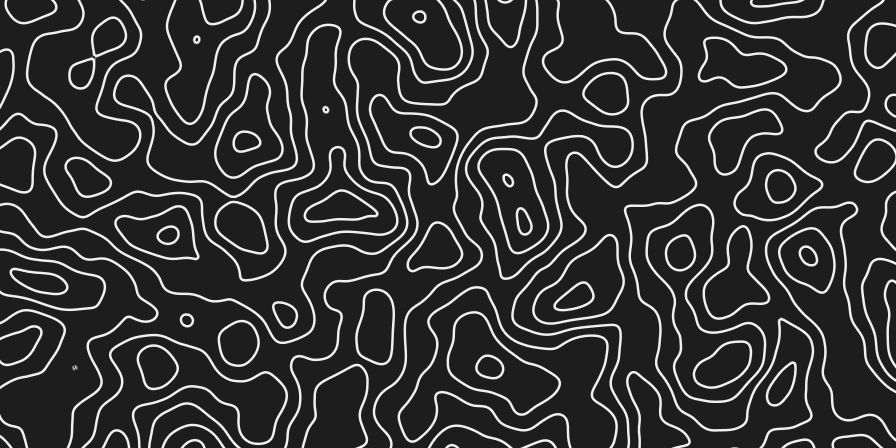
This pattern is drawn by a WebGL 2 fragment shader. Its source:

```glsl
#version 300 es
precision highp float;
// Topographic map: thin off-white contour lines over a charcoal ground.

uniform vec2 u_resolution;
out vec4 outColor;

const vec3 GROUND_COLOR = vec3(0.114);
const vec3 LINE_COLOR = vec3(0.94);
const float LINE_WIDTH = 0.0055;     // fraction of canvas height
const float HILLS_PER_HEIGHT = 4.8;
const float LEVEL_STEP = 0.2;        // height between contours
const float TAU = 6.2831853;

// Random angle for one lattice cell.
float hashAngle(ivec2 cell) {
  uvec2 q = uvec2(cell) * uvec2(1597334673u, 3812015801u);
  uint n = (q.x ^ q.y) * 1597334673u;
  n = (n ^ (n >> 15)) * 2246822519u;
  n ^= n >> 13;
  return TAU * float(n >> 8) / 16777216.0;
}

// Slope contribution of one lattice corner.
float cornerRamp(ivec2 cell, vec2 offset) {
  float angle = hashAngle(cell);
  return dot(vec2(cos(angle), sin(angle)), offset);
}

// Gradient noise with quintic fade.
float gradientNoise(vec2 p) {
  ivec2 cell = ivec2(floor(p));
  vec2 f = fract(p);
  vec2 fade = f * f * f * (f * (f * 6.0 - 15.0) + 10.0);
  float bottom = mix(cornerRamp(cell, f),
                     cornerRamp(cell + ivec2(1, 0), f - vec2(1, 0)), fade.x);
  float top = mix(cornerRamp(cell + ivec2(0, 1), f - vec2(0, 1)),
                  cornerRamp(cell + ivec2(1, 1), f - vec2(1, 1)), fade.x);
  return mix(bottom, top, fade.y);
}

vec2 rotate(vec2 p, float angle) {
  float c = cos(angle), s = sin(angle);
  return vec2(c * p.x - s * p.y, s * p.x + c * p.y);
}

// Broad hills plus a weaker layer that makes the outlines wobble.
float terrain(vec2 p) {
  vec2 q = rotate(p * HILLS_PER_HEIGHT, 0.4);
  float hills = gradientNoise(q + vec2(37.3, 21.7));
  float wobble = gradientNoise(rotate(q, 0.9) * 2.3 + vec2(83.1, 64.9));
  return hills + 0.22 * wobble;
}

// Terrain gradient by central differences.
vec2 terrainSlope(vec2 p, float stepSize) {
  vec2 e = vec2(stepSize, 0.0);
  return vec2(terrain(p + e.xy) - terrain(p - e.xy),
              terrain(p + e.yx) - terrain(p - e.yx)) / (2.0 * stepSize);
}

// Approximate distance to the nearest contour, in canvas heights.
float contourDistance(vec2 p, float levelStep) {
  float level = terrain(p) / levelStep;
  float rise = abs(fract(level) - 0.5) * levelStep;
  return rise / max(length(terrainSlope(p, 0.002)), 0.05);
}

void main() {
  vec2 p = gl_FragCoord.xy / u_resolution.y;
  float pixel = 1.0 / u_resolution.y;

  // Line of even width with a one-pixel soft edge
  float d = contourDistance(p, LEVEL_STEP);
  float coverage = clamp(0.5 + (0.5 * LINE_WIDTH - d) / pixel, 0.0, 1.0);

  outColor = vec4(mix(GROUND_COLOR, LINE_COLOR, coverage), 1.0);
}
```
